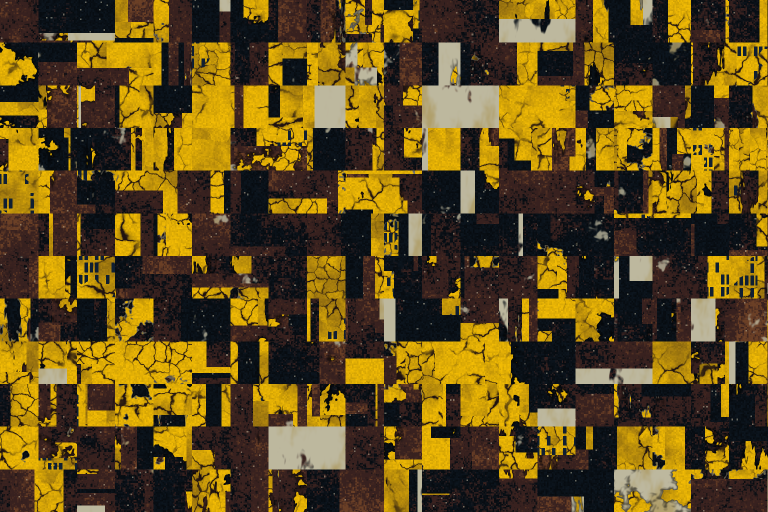
A Shadertoy shader for this texture:

```glsl
// Patchwork of shuffled rectangles cut from cracked yellow paint, rust and dark steel.
#define GRID vec2(13.34, 12.0)  // tiles per canvas height, across and up
#define MERGE 0.36              // share of tile pairs joined into one
#define SPLIT 0.56              // chance of each further cut
#define COVER 0.40              // mean share of painted pieces
#define TEAR_SCALE 30.0
#define CRACK_SCALE 27.0
#define GRAIN_SCALE 330.0
#define PALE_SHARE 0.065

const vec3 STEEL  = vec3(0.04, 0.07, 0.10);
const vec3 BROWN  = vec3(0.22, 0.13, 0.12);
const vec3 RUST   = vec3(0.42, 0.25, 0.15);
const vec3 YELLOW = vec3(0.89, 0.69, 0.02);
const vec3 OCHRE  = vec3(0.60, 0.45, 0.06);
const vec3 CREAM  = vec3(0.74, 0.72, 0.62);
const vec3 NAVY   = vec3(0.06, 0.12, 0.20);

vec3 hash3(vec2 p) {
    vec3 a = fract(p.xyx * vec3(0.1031, 0.1030, 0.0973));
    a += dot(a, a.yxz + 33.33);
    return fract((a.xxy + a.yzz) * a.zyx);
}

// Layered, rotated sines, roughly -1 to 1
float layers(vec2 p) {
    float sum = 0.0, amp = 0.55;
    for (int i = 0; i < 5; i++) {
        sum += amp * sin(p.x + 1.4 * sin(p.y * 0.8)) * cos(p.y + 1.1 * sin(p.x * 0.7));
        p = mat2(1.5, 1.2, -1.2, 1.5) * p + 3.7;
        amp *= 0.62;
    }
    return sum;
}

// Cellular noise: x is the gap between the two nearest seeds, y a cell value
vec2 cellular(vec2 p) {
    vec2 base = floor(p), nearest = vec2(9.0);
    float value = 0.0;
    for (int j = -1; j <= 1; j++)
    for (int i = -1; i <= 1; i++) {
        vec2 cell = base + vec2(i, j);
        vec3 h = hash3(cell);
        float d = length(cell + h.xy - p);
        if (d < nearest.x) { nearest = vec2(d, nearest.x); value = h.z; }
        else nearest.y = min(nearest.y, d);
    }
    return vec2(nearest.y - nearest.x, value);
}

// Bare metal: steel through brown to rust, with fine grain
vec3 metal(vec2 q, float tone) {
    float grain = hash3(floor(q * GRAIN_SCALE)).x;
    float coarse = hash3(floor(q * GRAIN_SCALE * 0.45) + 51.0).y;
    float v = tone + 0.22 * layers(q * 24.0) + 0.30 * (grain - 0.5) + 0.22 * (coarse - 0.5);
    vec3 col = mix(STEEL * (0.6 + 0.6 * grain), BROWN, smoothstep(0.36, 0.58, v));
    col = mix(col, RUST, smoothstep(0.72, 1.0, v));
    return mix(col, CREAM, 0.5 * step(0.994, grain));
}

// Yellow coat: uneven shade, cracks and stray dark dashes
vec3 paint(vec2 q, vec3 look) {
    vec2 warped = q + 0.010 * vec2(layers(q * 40.0), layers(q.yx * 40.0 + 8.0));
    vec2 flake = cellular(warped * CRACK_SCALE * mix(0.65, 1.5, look.x));
    float shade = 0.35 * look.y + 0.45 * layers(q * 17.0 + 5.0) + 0.25 * flake.y;
    vec3 col = mix(YELLOW, OCHRE, smoothstep(0.2, 0.85, shade));
    col *= 0.93 + 0.14 * hash3(floor(q * GRAIN_SCALE)).z;
    float open = smoothstep(-0.35, 0.3, layers(q * 13.0 + 20.0));
    col = mix(col, OCHRE * 0.8, 0.6 * open * (1.0 - smoothstep(0.04, 0.18, flake.x)));
    col = mix(col, BROWN * 0.55, open * (1.0 - smoothstep(0.025, 0.085, flake.x)));
    vec2 g = q * vec2(95.0, 42.0);
    vec2 box = abs(fract(g) - 0.5);
    float dash = step(hash3(floor(g)).x, 0.4) * step(box.x, 0.32) * step(box.y, 0.4);
    return mix(col, NAVY, dash * step(0.86, look.z) * step(0.0, layers(q * 20.0)));
}

vec3 patchwork(vec2 p) {
    // Tile, sometimes two wide
    vec2 g = p * GRID, cell = floor(g), local = fract(g);
    vec2 pair = vec2(floor((g.x + mod(cell.y, 2.0)) * 0.5), cell.y);
    vec2 id = cell + 9.0;
    if (hash3(pair + 70.0).x < MERGE) {
        id = pair + 160.0;
        local.x = fract((g.x + mod(cell.y, 2.0)) * 0.5);
    }
    // Recursive cuts, upright more often than level
    for (int i = 0; i < 3; i++) {
        vec3 h = hash3(id + 13.0 * float(i));
        if (h.x > SPLIT) continue;
        float cut = mix(0.22, 0.78, h.z);
        float along = h.y < 0.66 ? local.x : local.y;
        float side = step(cut, along);
        along = side > 0.5 ? (along - cut) / (1.0 - cut) : along / cut;
        if (h.y < 0.66) local.x = along; else local.y = along;
        id += vec2(37.0 + 23.0 * side, 19.0 + 41.0 * side);
    }
    vec3 pick = hash3(id + 301.0), look = hash3(id + 503.0);
    vec2 q = p + 30.0 * hash3(id + 707.0).xy;

    // Painted bands above and below a bare middle, barer at lower right
    vec2 c = (cell + 0.5) / GRID;
    float cover = COVER + 0.17 * cos(12.0 * (c.y - 0.78)) + 0.08 * sin(c.x * 5.0 + 0.5);
    cover -= 0.25 * smoothstep(0.85, 1.3, c.x) * (1.0 - smoothstep(0.3, 0.6, c.y));

    // Bare ground, with a few pale pieces and pale scuffs
    vec3 col = metal(q, mix(0.08, 0.82, pick.y));
    float stain = layers(q * vec2(30.0, 14.0));
    vec3 pale = mix(CREAM, OCHRE, 0.35 * smoothstep(0.0, 0.8, stain));
    float scuff = smoothstep(0.62, 0.85, layers(q * 26.0 + 11.0)) * step(0.65, look.x);
    col = mix(col, pale, max(0.8 * scuff, step(pick.z, PALE_SHARE) * smoothstep(-0.75, -0.5, stain)));

    // Torn coat, with a shadow and a thin pale rim
    vec2 stretch = look.y > 0.6 ? vec2(1.7, 0.5) : vec2(1.0);
    float coat = 2.4 * (cover - pick.x) + 0.5 * layers(q * TEAR_SCALE * stretch);
    col *= 1.0 - 0.55 * smoothstep(-0.16, 0.0, coat);
    col = mix(col, CREAM * 0.8, 0.6 * step(0.7, look.z) * smoothstep(-0.05, -0.02, coat));
    return mix(col, paint(q, look), smoothstep(-0.015, 0.015, coat));
}

void mainImage(out vec4 fragColor, in vec2 fragCoord) {
    // Four samples per pixel smooth every edge
    vec3 sum = vec3(0.0);
    for (int i = 0; i < 4; i++) {
        vec2 offset = vec2(i % 2, i / 2) * 0.5 - 0.25;
        sum += patchwork((fragCoord + offset) / iResolution.y);
    }
    fragColor = vec4(sum * 0.25, 1.0);
}
```
